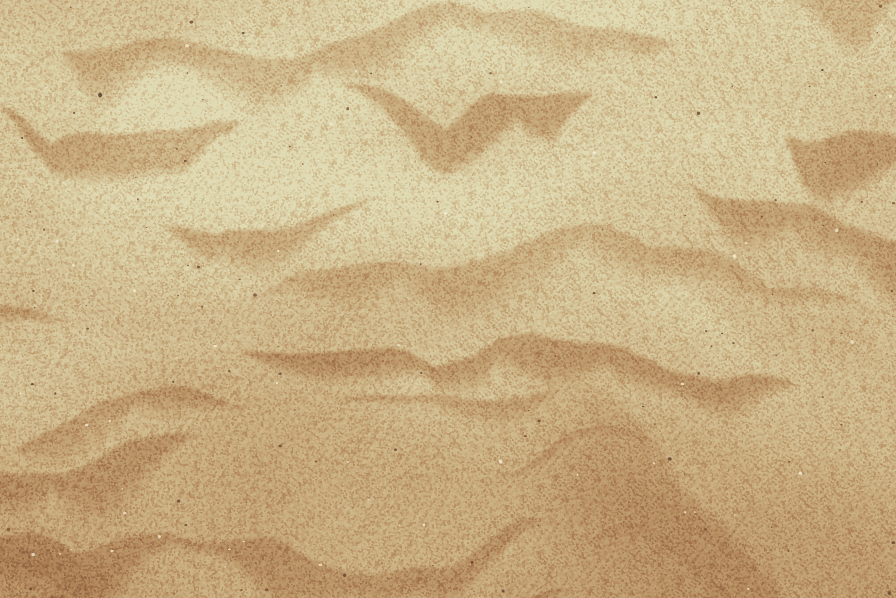
Reproduce this texture procedurally as a Shadertoy shader.

```glsl
// Wind-rippled beach sand: shaded dune crests, fine grains and scattered specks.
#define RIDGE_ROWS 8
#define RIDGE_DEPTH 0.095
#define SHADOW 0.38
#define GRAIN_SCALE 340.0
#define GRAIN_CONTRAST 0.46
#define SPECK_SCALE 46.0
#define SPECK_SHARE 0.07
#define DARK_SAND vec3(0.60, 0.43, 0.29)
#define LIGHT_SAND vec3(0.86, 0.82, 0.66)
#define DARK_SPECK vec3(0.36, 0.22, 0.14)
#define PALE_SPECK vec3(0.96, 0.94, 0.84)

float hash(vec2 p) {
    return fract(sin(dot(p, vec2(127.1, 311.7))) * 43758.5453);
}

float noise(vec2 p) {
    vec2 i = floor(p), f = fract(p);
    f = f * f * (3.0 - 2.0 * f);
    return mix(mix(hash(i), hash(i + vec2(1, 0)), f.x),
               mix(hash(i + vec2(0, 1)), hash(i + vec2(1, 1)), f.x), f.y);
}

// Lens-shaped shadows hanging below humped crest lines.
float duneShadow(vec2 p) {
    float shade = 0.0;
    for (int i = -1; i < RIDGE_ROWS + 3; i++) {
        float row = float(i), seed = row * 17.0 + 5.0;
        float humps = abs(2.0 * noise(vec2(p.x * 4.6 + row * 0.37, seed)) - 1.0);
        float sway = noise(vec2(p.x * 2.1 + row * 0.61, seed + 3.0)) - 0.5;
        float crest = (row + 0.4) / float(RIDGE_ROWS) + 0.055 * humps + 0.12 * sway;
        crest += 0.010 * (noise(vec2(p.x * 19.0, seed + 5.0)) - 0.5);

        float presence = smoothstep(0.36, 0.75, noise(vec2(p.x * 3.2 + row * 0.73, seed + 7.0)));
        float scallop = abs(2.0 * noise(vec2(p.x * 6.5, seed + 9.0)) - 1.0);
        float depth = RIDGE_DEPTH * presence * mix(0.5, 1.25, scallop);
        float below = crest - p.y;
        float soft = mix(0.25, 0.75, hash(vec2(row, 23.0)));
        float body = smoothstep(-0.004, 0.008, below)
                   * (1.0 - smoothstep(depth * (1.0 - soft) - 0.004, depth + 0.008, below));
        float strength = mix(0.65, 1.0, hash(vec2(row, 41.0)));
        shade = max(shade, body * strength * smoothstep(0.0, 0.3, presence));
    }
    return shade;
}

// Slanting ribs that run down toward the lower right.
float slantedRibs(vec2 p, vec2 uv) {
    vec2 along = vec2(dot(p, vec2(0.67, 0.74)) * 8.0, dot(p, vec2(0.74, -0.67)) * 2.2);
    float rib = smoothstep(0.46, 0.66, noise(along + 4.0));
    return rib * smoothstep(0.5, 0.75, uv.x) * (1.0 - smoothstep(0.3, 0.62, uv.y));
}

// Soft Voronoi blend: each grain carries its own tone.
float grains(vec2 p) {
    vec2 cell = floor(p);
    float total = 0.0, weight = 0.0;
    for (int y = -1; y <= 1; y++)
    for (int x = -1; x <= 1; x++) {
        vec2 id = cell + vec2(x, y);
        vec2 d = id + vec2(hash(id + 13.0), hash(id + 71.0)) - p;
        float h = hash(id + 29.0), w = exp(-8.0 * dot(d, d));
        total += w * (1.0 - h * h);
        weight += w;
    }
    return total / weight - 0.667;
}

// Adds sparse dark and pale fragments.
vec3 addSpecks(vec3 color, vec2 p, float pixel) {
    vec2 q = p * SPECK_SCALE, id = floor(q);
    vec2 center = 0.25 + 0.5 * vec2(hash(id + 3.0), hash(id + 8.0));
    vec2 d = (fract(q) - center) / SPECK_SCALE;
    d.y *= mix(0.8, 1.5, hash(id + 19.0));
    float size = hash(id + 53.0);
    float radius = mix(0.0010, 0.0032, size * size);
    float cover = 1.0 - smoothstep(radius - pixel * 0.5, radius + pixel * 0.7, length(d));
    cover *= step(1.0 - SPECK_SHARE, hash(id + 97.0));
    float kind = hash(id + 61.0);
    vec3 speck = kind > 0.65 ? PALE_SPECK : DARK_SPECK * mix(0.8, 1.7, kind);
    return mix(color, speck, cover * 0.75);
}

// Maps tone to sand colour, with warmer shadows.
vec3 sandColor(float tone) {
    vec3 curve = pow(vec3(clamp(tone, 0.0, 1.1)), vec3(0.75, 1.0, 1.25));
    return mix(DARK_SAND, LIGHT_SAND, curve) + 0.25 * min(tone, 0.0);
}

void mainImage(out vec4 fragColor, in vec2 fragCoord) {
    vec2 p = fragCoord / iResolution.y;
    vec2 uv = fragCoord / iResolution.xy;
    float pixel = 1.0 / iResolution.y;

    // Crests bend downward toward the lower right.
    float bend = max(uv.x - 0.62, 0.0);
    vec2 dune = p + vec2(0.0, 1.4 * bend * bend * (1.0 - p.y));
    dune += 0.075 * (vec2(noise(p * 4.0), noise(p * 4.0 + 31.0)) - 0.5);
    dune += 0.018 * (vec2(noise(p * 11.0 + 5.0), noise(p * 11.0 + 47.0)) - 0.5);

    // Broad light, soft relief and darkened corners.
    float tone = mix(0.55, 0.96, smoothstep(0.0, 0.85, uv.y));
    tone += 0.24 * (noise(dune * vec2(2.5, 6.0) + 9.0) - 0.5);
    tone += 0.11 * (noise(dune * vec2(7.0, 14.0)) - 0.5);
    tone -= 0.15 * smoothstep(0.4, 0.9, length((uv - 0.5) * vec2(1.15, 1.0)));
    tone -= SHADOW * max(duneShadow(dune), 0.55 * slantedRibs(dune, uv));

    // Individual grains over small clumps, turned off the canvas axes.
    vec2 turned = mat2(0.8, 0.6, -0.6, 0.8) * p;
    tone += GRAIN_CONTRAST * grains(turned * GRAIN_SCALE);
    tone += 0.09 * (noise(turned.yx * GRAIN_SCALE * 0.37) - 0.5);

    fragColor = vec4(addSpecks(sandColor(tone), p, pixel), 1.0);
}
```
